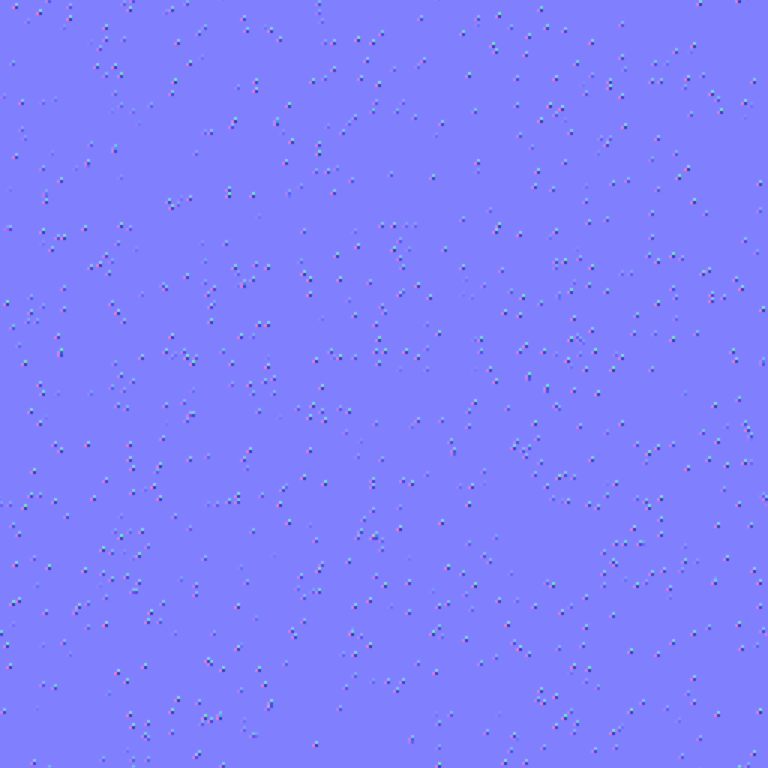
Write a three.js fragment shader that draws this texture map.

```glsl
varying vec2 vUv;

float hash(vec2 p) {
  vec3 q = fract(vec3(p.xyx) * 0.1031);
  q += dot(q, q.yzx + 33.33);
  return fract((q.x + q.y) * q.z);
}

// Sparse single-cell spikes of varied height on a tiling grid
float spikeHeight(vec2 cell) {
  cell = mod(cell, 256.0);
  float present = step(0.9865, hash(cell + 17.0));
  return present * mix(0.08, 1.1, hash(cell + 391.0));
}

// Normal from one-sided height differences, packed into colour
vec3 cellNormal(vec2 cell) {
  float here = spikeHeight(cell);
  float right = spikeHeight(cell + vec2(1.0, 0.0));
  float below = spikeHeight(cell - vec2(0.0, 1.0));
  vec3 normal = normalize(vec3(right - here, below - here, 1.0));
  return normal * 0.5 + 0.5;
}

void main() {
  vec2 grid = vUv * 256.0 - 0.5;
  vec2 cell = floor(grid);

  // Blend neighbouring cells across a soft, narrow edge
  vec2 blend = smoothstep(0.18, 0.82, fract(grid));
  vec3 lower = mix(cellNormal(cell), cellNormal(cell + vec2(1.0, 0.0)), blend.x);
  vec3 upper = mix(cellNormal(cell + vec2(0.0, 1.0)), cellNormal(cell + 1.0), blend.x);

  gl_FragColor = vec4(mix(lower, upper, blend.y), 1.0);
}
```
